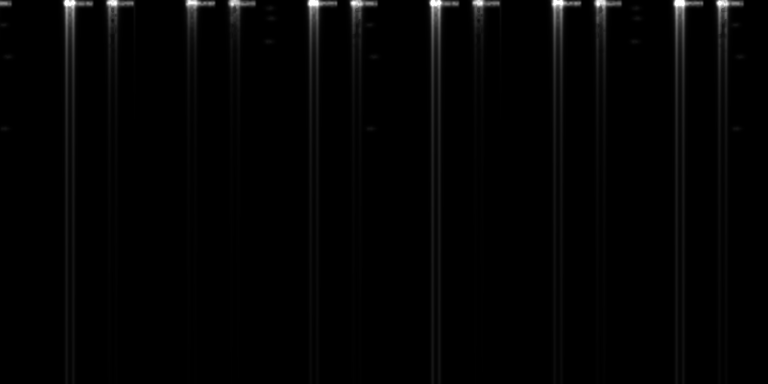
Write a Shadertoy shader that draws this pattern.

```glsl
#define PERIOD 0.3177
#define FIRST_X 0.1823
#define PAIR_GAP 0.1115
#define MARGIN 0.04
#define RAIL_OFFSET 0.0088
#define RAIL_WIDTH 0.0042
#define CAP_DEPTH 0.009
#define SMUDGE_RATIO 2.27
#define SMUDGE_LEVEL 0.085

// Strength of the left and right streak in each repeat
const vec2 STRENGTHS[7] = vec2[7](
    vec2(0.50, 0.55), vec2(0.95, 0.50), vec2(0.42, 0.30), vec2(0.80, 0.50),
    vec2(1.00, 0.30), vec2(0.85, 0.58), vec2(0.95, 0.75));

float hash(vec2 p) {
    return fract(sin(dot(p, vec2(12.9898, 78.233))) * 43758.5453);
}

float noise(vec2 p) {
    vec2 i = floor(p), f = fract(p);
    f = f * f * (3.0 - 2.0 * f);
    return mix(mix(hash(i), hash(i + vec2(1, 0)), f.x),
               mix(hash(i + vec2(0, 1)), hash(i + vec2(1, 1)), f.x), f.y);
}

float bell(float x, float width) {
    x /= width;
    return exp(-x * x);
}

// Two parallel rails that dim with depth
float streak(float x, float depth, float strength) {
    float rails = bell(x + RAIL_OFFSET, RAIL_WIDTH) + 0.85 * bell(x - RAIL_OFFSET, RAIL_WIDTH);
    float haze = bell(x, 0.014) * (0.12 + 0.4 * exp(-7.0 * depth));
    float fade = 0.07 + 0.15 * exp(-3.0 * depth) + 0.28 * exp(-14.0 * depth);
    return strength * exp(-3.5 * (1.0 - strength) * depth) * fade * (rails + haze);
}

// Bright bar along the top edge with a hot spot over the streak
float cap(float x, float depth, float reach, float seed) {
    float grain = noise(vec2(x, depth) * 150.0 + seed * 17.0);
    float span = smoothstep(-0.021, -0.013, x) * (1.0 - smoothstep(reach - 0.008, reach, x));
    float bar = span * bell(depth - CAP_DEPTH, 0.007) * (0.3 + 0.25 * grain);
    float spot = bell(x, 0.013) * exp(-depth * 32.0) * (0.35 + 0.4 * grain);
    return bar + spot;
}

// Faint flecks at geometrically growing depths
float smudges(vec2 q, float kind) {
    float sum = 0.0;
    float depth = kind < 1.5 ? 0.021 : 0.065;
    float center = kind < 1.5 ? 0.208 : 0.152;
    for (int i = 0; i < 3; i++) {
        float shift = (hash(vec2(kind, float(i))) - 0.5) * 0.018;
        vec2 d = (q - vec2(center + shift, depth)) / vec2(0.011, 0.006);
        sum += exp(-dot(d, d)) * (0.6 + 0.6 * noise(q * 200.0));
        depth *= SMUDGE_RATIO;
    }
    return SMUDGE_LEVEL * sum;
}

void mainImage(out vec4 fragColor, in vec2 fragCoord) {
    vec2 p = fragCoord / iResolution.y;
    float depth = 1.0 - p.y;

    // Repeat across
    float shifted = p.x - FIRST_X + MARGIN;
    float id = floor(shifted / PERIOD);
    float x = shifted - id * PERIOD - MARGIN;
    float kind = mod(id + 3.0, 3.0);
    vec2 strength = STRENGTHS[int(mod(id + 1.0, 7.0))];

    // Streak pair and caps
    float light = streak(x, depth, strength.x) + cap(x, depth, 0.064, kind);
    float x2 = x - PAIR_GAP;
    light += streak(x2, depth, strength.y) + cap(x2, depth, 0.058, kind + 5.0);

    // Dark pits near the top of the right streak
    float pits = smoothstep(0.5, 0.8, noise(vec2(x2 * 110.0, depth * 75.0) + kind * 9.0));
    light *= 1.0 - 0.6 * pits * bell(x2, 0.012) * bell(depth - 0.07, 0.06);

    // Wear: thin drip or flecks, cycling every three repeats
    if (kind < 0.5) {
        light += 0.06 * bell(x - 0.168, 0.003) * exp(-depth * 11.0);
    } else {
        light += smudges(vec2(x, depth), kind);
        if (kind < 1.5) light += 0.06 * bell(x2 - 0.012, 0.003) * exp(-depth * 6.0);
    }

    fragColor = vec4(vec3(clamp(light, 0.0, 1.0)), 1.0);
}
```
